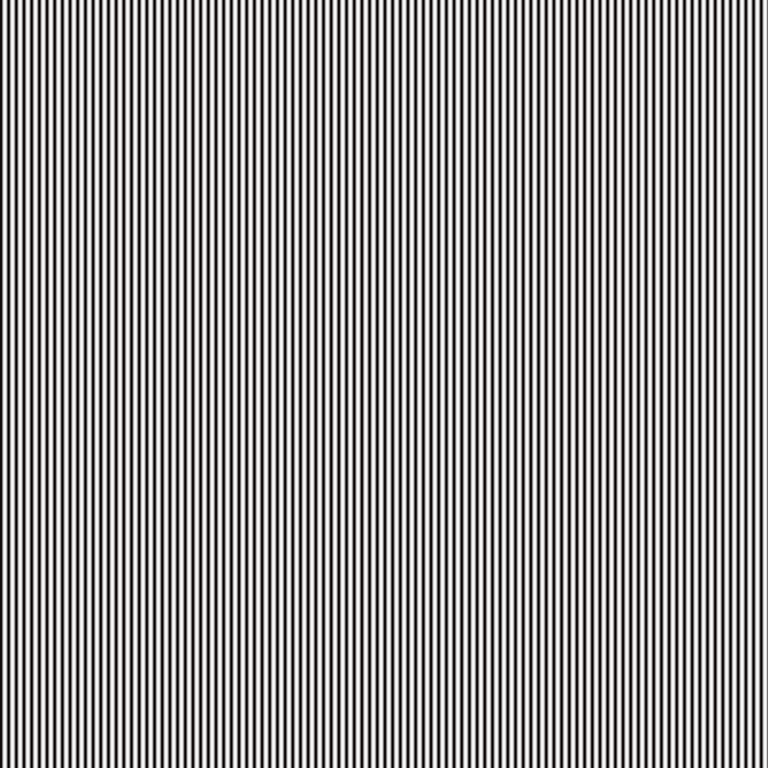
A Shadertoy shader for this pattern:

```glsl
// Fine vertical pinstripes: 100 black and white pairs across the canvas.
// Each pair is a cosine tone wave; a weak second harmonic lifts the greys
// between the lines, so black reads a little thinner than white.

const float TAU = 6.2831853;

// Paper brightness across one stripe period, darkest at angle zero.
float stripeTone(float angle) {
    return 0.567 - 0.515 * cos(angle) - 0.09 * cos(2.0 * angle);
}

void mainImage(out vec4 fragColor, in vec2 fragCoord) {
    // Stripe periods from the left edge
    float phase = fragCoord.x / iResolution.x * 100.0;

    // Black lines are centred an eighth of the way into each period
    float paper = stripeTone(TAU * (fract(phase) - 0.125));

    // Warm black ink on near-white paper
    vec3 black = vec3(0.04, 0.02, 0.02);
    vec3 white = vec3(0.99);
    vec3 color = mix(black, white, paper);
    fragColor = vec4(clamp(color, 0.0, 1.0), 1.0);
}
```
